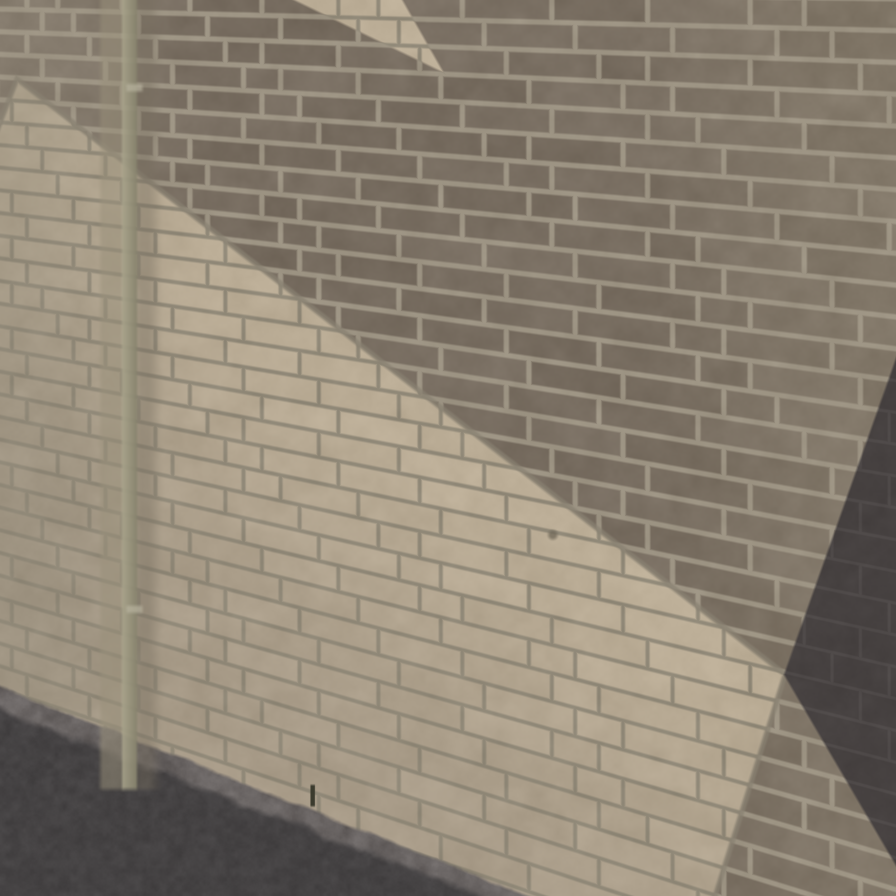
Give the GLSL for this texture, as a Shadertoy shader.

```glsl
// A brick wall in perspective, painted in pale and brown angular fields,
// with a blurred drain pipe and dark paving. Brick courses converge on a
// vanishing point at the left; fields are intersections of half planes.

const vec2 VANISH = vec2(-2.474, -0.0495);
const float COURSE_STEP = 0.01022;
const float BRICK_SCALE = 92.45;

float hash(vec2 p) {
    vec3 q = fract(vec3(p.xyx) * 0.1031);
    q += dot(q, q.yzx + 33.33);
    return fract((q.x + q.y) * q.z);
}

float noise(vec2 p) {
    vec2 i = floor(p), f = fract(p);
    f = f * f * (3.0 - 2.0 * f);
    return mix(mix(hash(i), hash(i + vec2(1, 0)), f.x),
               mix(hash(i + vec2(0, 1)), hash(i + vec2(1, 1)), f.x), f.y);
}

float fbm(vec2 p) {
    float sum = 0.0, amp = 0.5;
    for (int i = 0; i < 4; i++) {
        sum += amp * noise(p);
        p = p * 2.03 + 17.0;
        amp *= 0.5;
    }
    return sum;
}

// Signed distance to the line a-b; y points down
float side(vec2 p, vec2 a, vec2 b) {
    vec2 d = normalize(b - a), q = p - a;
    return d.x * q.y - d.y * q.x;
}

float fill(float d, float blur) { return smoothstep(-blur, blur, d); }

float band(float x, float lo, float hi, float blur) {
    return fill(x - lo, blur) * fill(hi - x, blur);
}

// x: distance to the nearest joint, y: random tone of the brick
vec2 bricks(vec2 p) {
    float depth = p.x - VANISH.x;
    float course = (p.y - VANISH.y) / (depth * COURSE_STEP) - 0.358;
    float row = floor(course), f = fract(course);
    float bed = min(f, 1.0 - f) * depth * COURSE_STEP;

    // Raking bond: quarter shift per course, one header per four stretchers
    float along = BRICK_SCALE / depth + 0.25 * row - 34.67;
    along += 0.5 * floor(9.0 * hash(vec2(floor(row / 3.0), 4.0)));
    float q = mod(along, 4.5);
    float span = q < 4.0 ? 1.0 : 0.5;
    float g = q < 4.0 ? fract(q) : q - 4.0;
    float head = min(g, span - g) * depth * depth / BRICK_SCALE;
    float id = floor(along / 4.5) * 5.0 + floor(q);
    return vec2(min(bed, head), hash(vec2(id + 50.0, row + 9.0)));
}

vec3 wallColor(vec2 p, float pale, float edge) {
    vec2 b = bricks(p);
    float grain = fbm(p * 45.0) - 0.47;
    float brick = smoothstep(0.0013, 0.0046, b.x + 0.0007 * pale);
    brick *= mix(0.62, 1.0, smoothstep(0.02, 0.24, p.x));

    vec3 brownBrick = mix(vec3(0.462, 0.420, 0.372), vec3(0.515, 0.475, 0.415),
                          smoothstep(0.65, 1.0, p.x) * 0.7 + 0.25 * (1.0 - p.y) * p.x);
    vec3 brown = mix(vec3(0.615, 0.580, 0.515), brownBrick + 0.035 * (b.y - 0.5), brick);

    float sun = 1.0 - smoothstep(0.0, 0.42, edge);
    vec3 paleBrick = mix(vec3(0.660, 0.610, 0.535), vec3(0.735, 0.680, 0.590), sun);
    vec3 light = mix(vec3(0.560, 0.530, 0.465), paleBrick + 0.025 * (b.y - 0.5), brick);
    return mix(brown, light, pale) + 0.06 * grain;
}

vec3 drawPipe(vec3 col, vec2 p) {
    float foot = fill(0.881 - p.y, 0.004);
    float ghost = band(p.x, 0.112, 0.137, 0.004) * foot;
    float shade = band(p.x, 0.150, 0.174, 0.010) * foot;
    float body = band(p.x, 0.136, 0.153, 0.0025) * foot;
    col = mix(col, vec3(0.600, 0.565, 0.480), 0.52 * ghost);
    col = mix(col, vec3(0.470, 0.435, 0.375), 0.42 * shade);
    float round01 = clamp((p.x - 0.136) / 0.017, 0.0, 1.0);
    vec3 metal = mix(vec3(0.660, 0.640, 0.545), vec3(0.525, 0.510, 0.425), round01);
    col = mix(col, metal, 0.92 * body);
    for (int i = 0; i < 2; i++) {
        vec2 c = p - vec2(0.150, 0.098 + 0.582 * float(i));
        float clip = fill(0.009 - abs(c.x), 0.003) * fill(0.004 - abs(c.y), 0.003);
        col = mix(col, vec3(0.73, 0.71, 0.63), 0.65 * clip);
    }
    return col;
}

void mainImage(out vec4 fragColor, in vec2 fragCoord) {
    vec2 p = fragCoord / iResolution.xy;
    p.y = 1.0 - p.y;
    vec2 apex = vec2(0.0195, 0.090), corner = vec2(0.875, 0.753);

    // Painted fields
    float diagonal = side(p, apex, corner);
    float field = min(diagonal, min(side(p, corner, vec2(0.797, 1.0)),
                                    side(p, vec2(0.0, 0.14), apex)));
    vec2 tip = vec2(0.495, 0.081);
    float wedge = min(side(p, tip, vec2(0.320, -0.004)), side(p, vec2(0.449, 0.0), tip));
    float pale = fill(max(field, wedge), 0.002);
    vec3 col = wallColor(p, pale, max(diagonal, 0.0));
    float rim = 1.0 - smoothstep(0.001, 0.005, abs(field + 0.001));
    col = mix(col, vec3(0.535, 0.505, 0.445), 0.7 * rim);

    // Dark painted corner with faint joints
    float dark = min(side(p, corner, vec2(1.0, 0.400)), side(p, vec2(1.0, 0.966), corner));
    float joint = 1.0 - smoothstep(0.0005, 0.003, bricks(p).x);
    vec3 darkPaint = vec3(0.275, 0.255, 0.252) + 0.035 * joint + 0.04 * (fbm(p * 60.0) - 0.47);
    col = mix(col, darkPaint, fill(dark, 0.002));

    // Kerb and paving
    float rough = 0.008 * (fbm(p * 38.0) - 0.47);
    float kerb = p.y - 0.766 - 0.396 * p.x + rough;
    float paving = p.y - 0.791 - 0.390 * p.x + 2.0 * rough;
    col = mix(col, vec3(0.41, 0.39, 0.385) + 0.16 * (fbm(p * 70.0) - 0.47), fill(kerb, 0.003));
    vec3 asphalt = vec3(0.270, 0.260, 0.263) + 0.07 * (fbm(p * 110.0) - 0.47);
    col = mix(col, asphalt, fill(paving, 0.006));

    // Weed and chipped brick
    vec2 weed = abs(p - vec2(0.349, 0.888)), chip = p - vec2(0.617, 0.597);
    col = mix(col, vec3(0.23, 0.23, 0.18), fill(0.0025 - weed.x, 0.001) * fill(0.012 - weed.y, 0.002));
    col = mix(col, vec3(0.43, 0.40, 0.34), 0.75 * fill(0.005 - length(chip), 0.003));

    col = drawPipe(col, p);
    fragColor = vec4(clamp(col, 0.0, 1.0), 1.0);
}
```
